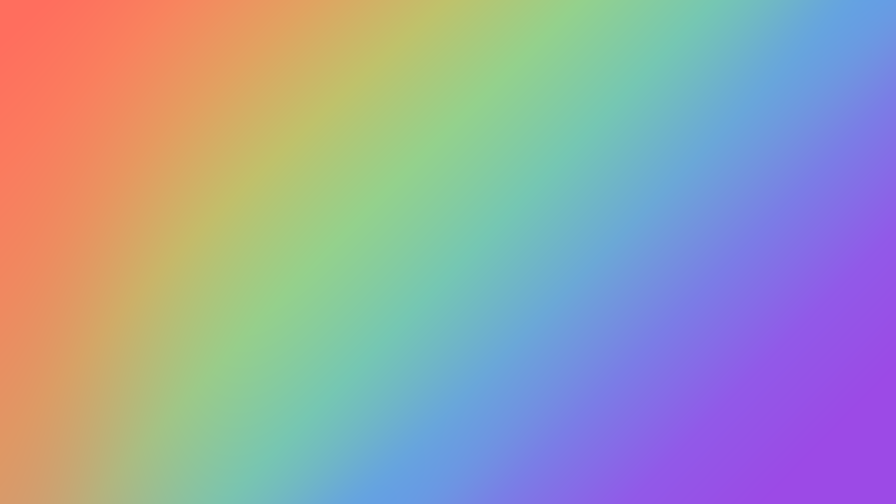
Write a Shadertoy shader that draws this background.

```glsl
// A soft diagonal rainbow wash running from coral at upper left to violet at lower right.

const int STOP_COUNT = 10;
const float FIRST_STOP = 0.05;
const float STOP_SPACING = 0.15;
const vec3 CORAL = vec3(1.00, 0.43, 0.37);
const vec3 AZURE = vec3(0.37, 0.62, 0.92);

// Evenly spaced colour stops
const vec3 STOPS[STOP_COUNT] = vec3[](
    CORAL,
    vec3(0.97, 0.53, 0.37),
    vec3(0.88, 0.64, 0.38),
    vec3(0.75, 0.76, 0.42),
    vec3(0.58, 0.82, 0.55),
    vec3(0.46, 0.78, 0.70),
    vec3(0.42, 0.66, 0.84),
    vec3(0.48, 0.49, 0.90),
    vec3(0.57, 0.35, 0.91),
    vec3(0.61, 0.29, 0.90)
);

float bell(float x, float width) {
    float d = x / width;
    return exp(-d * d);
}

// Blend through the stops in order
vec3 rainbow(float t) {
    float position = (t - FIRST_STOP) / STOP_SPACING;
    vec3 color = STOPS[0];
    for (int i = 1; i < STOP_COUNT; i++) {
        color = mix(color, STOPS[i], clamp(position - float(i - 1), 0.0, 1.0));
    }
    return color;
}

// Slanted distance, with a slight bow on the warm side
float diagonal(vec2 p) {
    float t = p.x + 0.55 * p.y;
    float bow = 0.025 * sin(3.14159 * p.y);
    return t + bow * (1.0 - smoothstep(0.5, 0.75, t));
}

void mainImage(out vec4 fragColor, in vec2 fragCoord) {
    vec2 uv = fragCoord / iResolution.xy;
    vec2 p = vec2(uv.x, 1.0 - uv.y); // measured from the top left
    float t = diagonal(p);
    vec3 color = rainbow(t);

    // Clearer blue toward the top and bottom edges
    float edge = pow(abs(2.0 * p.y - 1.0), 2.0);
    color = mix(color, AZURE, 0.6 * edge * bell(t - 0.98, 0.08));

    // Warm glow along the left side
    color = mix(color, CORAL, 0.5 * bell(p.x, 0.16));

    fragColor = vec4(color, 1.0);
}
```
